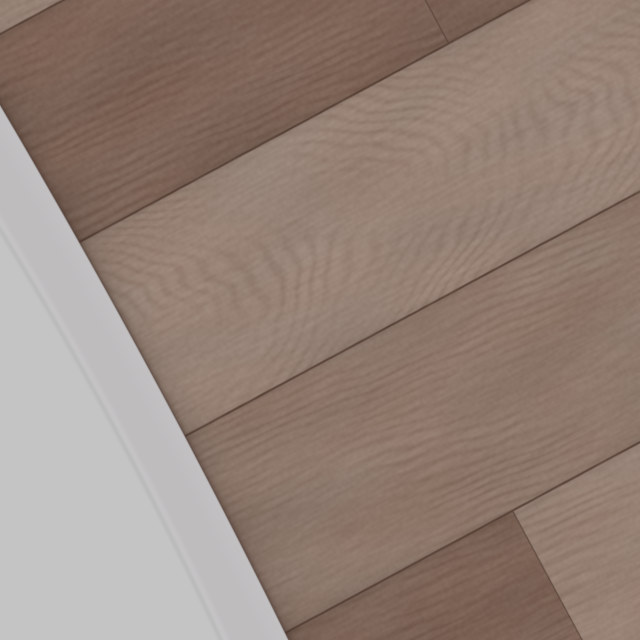
A Shadertoy shader for this texture:

```glsl
// Diagonal oak floor planks meeting a pale skirting board.

vec2 gradientAt(vec2 cell) {
    float h = fract(sin(dot(cell, vec2(127.1, 311.7))) * 43758.5453);
    return vec2(cos(6.2832 * h), sin(6.2832 * h));
}

// Gradient noise, roughly -0.7 to 0.7
float noise(vec2 p) {
    vec2 i = floor(p), f = p - i;
    vec2 w = f * f * f * (f * (f * 6.0 - 15.0) + 10.0);
    vec2 e = vec2(0, 1);
    return mix(mix(dot(gradientAt(i), f), dot(gradientAt(i + e.yx), f - e.yx), w.x),
               mix(dot(gradientAt(i + e.xy), f - e.xy), dot(gradientAt(i + 1.0), f - 1.0), w.x), w.y);
}

float line(float dist, float halfWidth, float px) {
    return 1.0 - smoothstep(halfWidth - px, halfWidth + px, abs(dist));
}

// q.x runs along the plank, q.y across it from its centre line
float woodGrain(vec2 q, float seed, bool arched) {
    vec2 s = q + seed * vec2(7.3, 3.7);
    float warp = noise(s * vec2(3.0, 8.0)) + 0.4 * noise(s * vec2(9.0, 24.0));
    float phase = arched ? 185.0 * (q.x + 6.5 * q.y * q.y) + 13.0 * warp
                         : 410.0 * q.y + 45.0 * q.x + 9.0 * warp;
    float rings = pow(0.5 + 0.5 * sin(phase), 2.0) - 0.37;
    float patches = smoothstep(-0.35, 0.4, noise(s * vec2(4.0, 9.0) + 5.0));
    float fibres = noise(s * vec2(16.0, 130.0)) + 0.6 * noise(s * vec2(50.0, 210.0));
    float pores = noise(s * vec2(150.0, 110.0));
    float clouds = noise(s * vec2(4.0, 11.0) + 9.0);
    return 0.034 * clouds - 0.036 * rings * patches + 0.028 * fibres + 0.018 * pores;
}

vec3 floorColor(float along, float across, float px) {
    // Rows of planks with staggered end joints
    float rowPos = (across + 0.2015) / 0.345;
    float row = floor(rowPos);
    float joint = 0.405 + 3.0 * fract(0.494 + 0.362 * row);
    int plank = clamp(2 * int(row + 1.0) + int(along > joint), 0, 9);

    // Stain strength: left and right plank of each row, from the bottom
    float tone = float[](0.12, 0.88, 0.64, 0.64, 0.93, 0.93, 0.12, 0.02, 0.9, 0.9)[plank];
    vec3 wood = mix(vec3(0.47, 0.37, 0.32), vec3(0.60, 0.52, 0.47), tone);

    float side = (fract(rowPos) - 0.5) * 0.345;
    float grain = woodGrain(vec2(along, side), float(plank), plank == 4);
    wood += grain * vec3(0.95, 1.0, 1.02);
    wood += 0.012 * noise(vec2(along * 5.0, across * 12.0)) * vec3(1.0, 0.0, -0.6);

    // Seams between rows and at plank ends
    float seam = 0.1725 - abs(side);
    float depth = 0.8 + 0.3 * noise(vec2(along * 40.0, row * 5.3));
    wood *= 1.0 - 0.08 * exp(-seam * 130.0);
    wood = mix(wood, vec3(0.32, 0.23, 0.19), depth * line(seam, 0.0016, px));
    wood = mix(wood, vec3(0.33, 0.25, 0.22), 0.7 * line(along - joint, 0.001, px));
    return wood;
}

vec3 boardColor(float toGroove, float toEdge, float px) {
    vec3 board = mix(vec3(0.77), vec3(0.745, 0.737, 0.742), smoothstep(-0.006, 0.008, toGroove));
    board -= 0.035 * exp(-pow((toGroove + 0.002) / 0.004, 2.0));
    board += 0.025 * exp(-pow((toGroove - 0.006) / 0.005, 2.0));
    board += 0.015 * smoothstep(0.04, 0.0, toEdge);
    return board - 0.06 * line(toEdge, 0.0015, px);
}

void mainImage(out vec4 fragColor, in vec2 fragCoord) {
    float px = 1.0 / iResolution.y;
    vec2 uv = fragCoord * px;

    // Axes along and across the planks
    float along = dot(uv, vec2(0.8806, 0.4738));
    float across = dot(uv, vec2(-0.4738, 0.8806));

    // Slightly bowed board edge and groove
    float toFloor = along - 0.4055 + 0.04 * pow(abs(across - 0.25), 2.0);
    float toGroove = along - 0.316 + 0.08 * pow(abs(across - 0.2), 2.0);

    // Contact shadow beside the board
    vec3 wood = floorColor(along, across, px);
    float gap = max(toFloor, 0.0);
    wood *= 1.0 - 0.12 * exp(-gap * 35.0);
    wood = mix(wood, vec3(0.30, 0.22, 0.19), 0.75 * exp(-gap * 260.0));

    vec3 board = boardColor(toGroove, -toFloor, px);
    fragColor = vec4(mix(board, wood, smoothstep(-px, px, toFloor)), 1.0);
}
```
